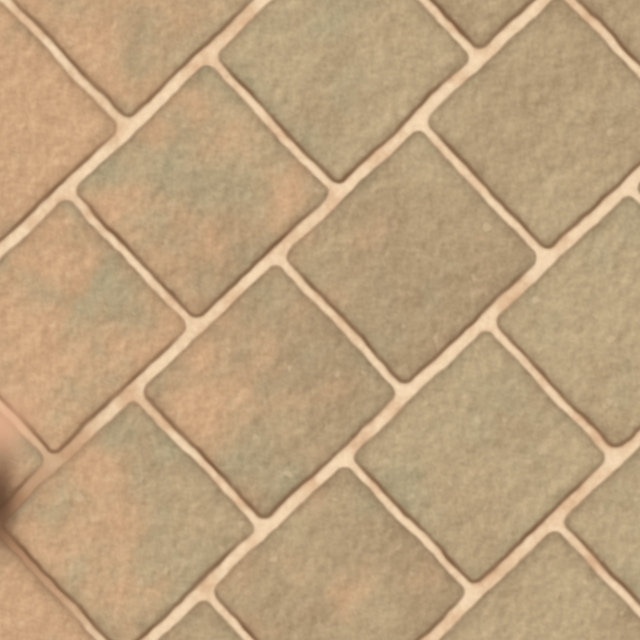
Write a three.js fragment shader that draws this texture.

```glsl
varying vec2 vUv;

vec2 hashGradient(vec2 cell) {
  vec2 h = vec2(dot(cell, vec2(127.1, 311.7)), dot(cell, vec2(269.5, 183.3)));
  return fract(sin(h) * 43758.5) * 2.0 - 1.0;
}

float gradientNoise(vec2 p) {
  vec2 i = floor(p);
  vec2 f = fract(p);
  vec2 w = f * f * f * (f * (f * 6.0 - 15.0) + 10.0);
  float a = dot(hashGradient(i), f);
  float b = dot(hashGradient(i + vec2(1.0, 0.0)), f - vec2(1.0, 0.0));
  float c = dot(hashGradient(i + vec2(0.0, 1.0)), f - vec2(0.0, 1.0));
  float d = dot(hashGradient(i + 1.0), f - 1.0);
  return mix(mix(a, b, w.x), mix(c, d, w.x), w.y);
}

float fbm(vec2 p) {
  float sum = 0.0;
  float amplitude = 0.6;
  for (int i = 0; i < 4; i++) {
    sum += amplitude * gradientNoise(p);
    p = mat2(1.6, 1.2, -1.2, 1.6) * p + 7.3;
    amplitude *= 0.55;
  }
  return sum;
}

float roundedBox(vec2 p, vec2 halfSize, float radius) {
  vec2 q = abs(p) - halfSize + radius;
  return length(max(q, 0.0)) + min(max(q.x, q.y), 0.0) - radius;
}

// Soft elliptical spot, 1 at its centre
float spot(vec2 p, vec2 centre, vec2 radius) {
  vec2 q = (p - centre) / radius;
  return exp(-dot(q, q));
}

void main() {
  vec2 p = vUv;

  // Diagonal axes: x runs along the courses, y down across them
  vec2 fromTop = vec2(p.x, 1.0 - p.y);
  vec2 q = vec2(dot(fromTop, vec2(0.725, -0.689)), dot(fromTop, vec2(0.689, 0.725)));
  q += 0.006 * vec2(gradientNoise(p * 11.0), gradientNoise(p * 11.0 + 40.0));
  q += 0.0025 * vec2(gradientNoise(p * 45.0), gradientNoise(p * 45.0 + 20.0));

  // Each course is shifted by just over half a tile
  vec2 size = vec2(0.3053, 0.3005);
  float row = floor((q.y - 0.284) / size.y);
  vec2 grid = (q - vec2(0.1745 + 0.1675 * row, 0.284)) / size;
  vec2 id = floor(grid);
  vec2 local = (fract(grid) - 0.5) * size;
  float edge = roundedBox(local, size * 0.5 - vec2(0.0075, 0.0105), 0.015);
  vec2 tileRandom = hashGradient(id + 3.0);

  // Stone: tint per tile, cloudy stains and a warm drift to the left
  float cloud = fbm(p * 5.0 + tileRandom * 9.0);
  float patches = fbm(p * 7.0 + tileRandom * 5.0 + 30.0);
  vec3 stone = mix(vec3(0.74, 0.65, 0.51), vec3(0.69, 0.59, 0.46),
                   smoothstep(-0.3, 0.4, cloud + 0.12 * tileRandom.x));
  float green = smoothstep(0.0, 0.4, patches + 0.12 * tileRandom.y);
  stone = mix(stone, vec3(0.68, 0.63, 0.50), 0.65 * green);
  float warm = smoothstep(0.0, 0.4, 0.32 - 0.7 * p.x - 0.8 * patches + 0.1 * tileRandom.x);
  stone = mix(stone, vec3(0.83, 0.66, 0.51), 0.8 * warm);

  // Rough surface: pits, grain and pale flecks
  float grain = gradientNoise(p * vec2(75.0, 60.0)) + 0.7 * gradientNoise(p * 140.0 + 11.0);
  float relief = fbm(p * 24.0) - fbm(p * 24.0 + vec2(0.12, -0.12));
  stone += vec3(1.0, 0.95, 0.85) * (0.055 * grain + 0.16 * relief);
  float fleck = smoothstep(0.32, 0.6, gradientNoise(p * 52.0 + 60.0));
  stone = mix(stone, vec3(0.85, 0.75, 0.61), 0.5 * fleck);

  // Mortar: pale cream with rusty stretches, soiled at the lower left
  float rust = smoothstep(-0.15, 0.35, fbm(p * 13.0 + 80.0));
  vec3 mortar = mix(vec3(0.95, 0.84, 0.70), vec3(0.83, 0.66, 0.51), 0.75 * rust);
  mortar += 0.05 * grain;
  float soil = spot(p, vec2(0.03, 0.16), vec2(0.14, 0.17));
  mortar = mix(mortar, vec3(0.66, 0.49, 0.36), 0.85 * soil);

  vec3 color = mix(stone, mortar, smoothstep(-0.003, 0.003, edge));

  // Shade along the two lower sides of every tile
  float lowerSide = smoothstep(-0.03, 0.05, local.y - local.x - 0.02);
  float rim = exp(-pow((edge + 0.001) / 0.0045, 2.0));
  float wear = 0.75 + 0.6 * gradientNoise(p * 20.0 + 15.0);
  color = mix(color, vec3(0.48, 0.34, 0.23), rim * wear * mix(0.2, 0.8, lowerSide));
  color *= 1.0 - 0.07 * smoothstep(-0.025, 0.0, edge) * (1.0 - smoothstep(0.0, 0.004, edge));

  // Pink smudge and dark stain at the left border
  color = mix(color, vec3(0.93, 0.71, 0.57), 0.85 * spot(p, vec2(0.0, 0.33), vec2(0.045, 0.05)));
  color = mix(color, vec3(0.36, 0.25, 0.18), 0.85 * spot(p, vec2(0.0, 0.22), vec2(0.025, 0.07)));

  gl_FragColor = vec4(clamp(color, 0.0, 1.0), 1.0);
}
```
